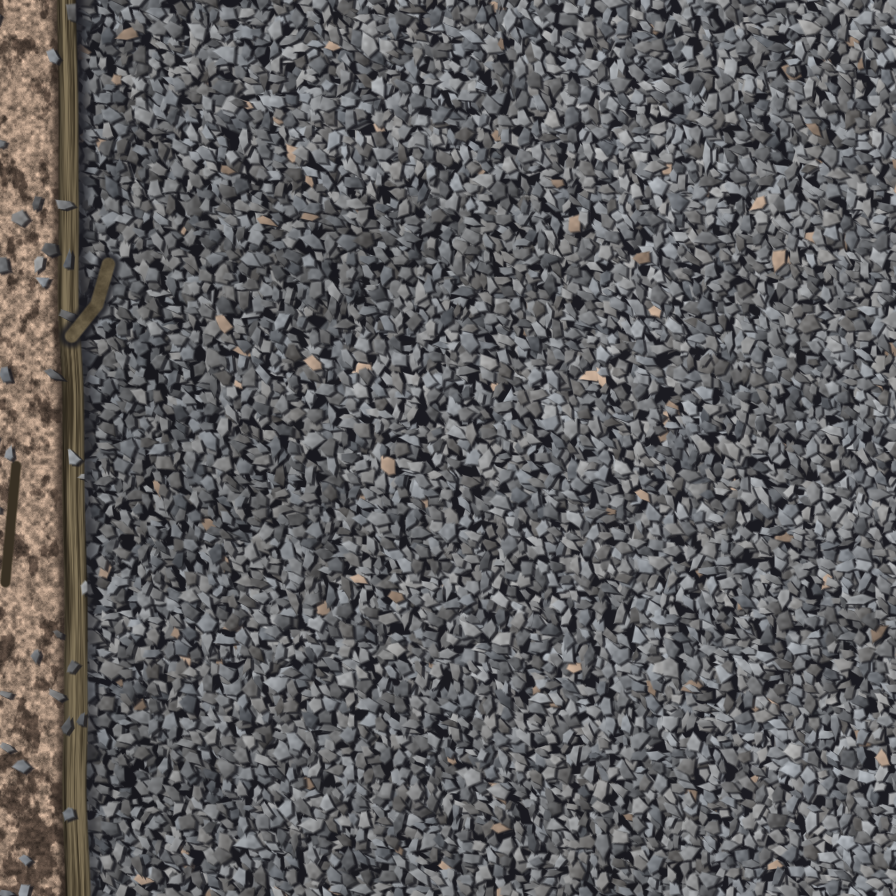
Reproduce this texture procedurally as a Shadertoy shader.

```glsl
// Crushed grey slate gravel beside a weathered timber edge and a strip of sandy soil.
const vec3 SHADOW = vec3(0.10, 0.10, 0.122);
const vec3 SLATE_DARK = vec3(0.285, 0.287, 0.295);
const vec3 SLATE_LIGHT = vec3(0.675, 0.685, 0.695);
const vec3 WARM_STONE = vec3(0.70, 0.59, 0.50);
const vec3 SAND = vec3(0.63, 0.54, 0.47);
const vec3 SOIL = vec3(0.27, 0.22, 0.19);
const vec3 WOOD_DARK = vec3(0.22, 0.19, 0.14);
const vec3 WOOD_LIGHT = vec3(0.50, 0.45, 0.35);
const vec2 SUN = vec2(-0.88, 0.47);   // direction towards the sun
const float STONE_CELLS = 52.0;       // stones across the canvas
const float STONE_SOFTNESS = 0.095;   // edge blur in cells
const float LEAN = -0.95;             // favoured direction of the long axis
const float LEAN_SPREAD = 2.3;
const float WARM_SHARE = 0.014;
const float SHADE_DEPTH = 0.80;

float hash(vec2 p) {
    vec3 q = fract(p.xyx * 0.1031);
    q += dot(q, q.yzx + 33.33);
    return fract((q.x + q.y) * q.z);
}

float noise(vec2 p) {
    vec2 i = floor(p), f = fract(p);
    f = f * f * (3.0 - 2.0 * f);
    return mix(mix(hash(i), hash(i + vec2(1, 0)), f.x),
               mix(hash(i + vec2(0, 1)), hash(i + 1.0), f.x), f.y);
}

float fbm(vec2 p) {
    float sum = 0.0, amp = 0.5;
    for (int i = 0; i < 4; i++, amp *= 0.5) {
        sum += amp * noise(p);
        p = p * 2.03 + 17.0;
    }
    return sum / 0.9375;
}

// Angular chip: an irregular five-sided polygon stretched along its long axis
float chip(vec2 p, vec2 id) {
    float angle = LEAN + LEAN_SPREAD * (hash(id + 3.1) - 0.5);
    float c = cos(angle), s = sin(angle);
    p = vec2(c * p.x + s * p.y, c * p.y - s * p.x);
    p.y *= mix(1.15, 2.1, hash(id + 5.7));
    float size = mix(0.33, 0.57, hash(id + 9.3)), d = -1.0;
    for (float k = 1.0; k < 5.5; k++) {
        float a = 1.2566 * (k + 0.75 * hash(id + 11.9 * k));
        float side = size * mix(0.72, 1.08, hash(id + 7.3 * (k + 1.0)));
        d = max(d, dot(p, vec2(cos(a), sin(a))) - side);
    }
    return d;
}

// Paints one layer of scattered chips with their shadows
vec3 paintChips(vec3 col, vec2 uv, float cells, float seed, float density, float reach) {
    vec2 p = uv * cells + seed * 0.37;
    float grain = noise(p * 4.0 + seed) - 0.5;
    for (int n = 0; n < 9; n++) {
        vec2 c = floor(p) + vec2(n % 3 - 1, n / 3 - 1);
        vec2 id = c + seed * 31.0;
        if (hash(id + 0.7) > density) continue;
        vec2 q = p - c - 0.5 - 0.7 * (vec2(hash(id + 1.3), hash(id + 2.9)) - 0.5);
        if (dot(q, q) > 1.5) continue;
        float shade = smoothstep(0.11, -0.09, chip(q + SUN * reach, id));
        col = mix(col, SHADOW, SHADE_DEPTH * shade);

        float d = chip(q, id), facing = dot(q, SUN);
        float tone = 0.10 + 0.74 * hash(id + 13.7) + 0.35 * facing + 0.28 * grain;
        vec3 stone = mix(SLATE_DARK, SLATE_LIGHT, tone);
        stone += 0.025 * (hash(id + 17.1) - 0.5) * vec3(1.0, 0.1, -1.0);
        float warm = step(1.0 - WARM_SHARE, hash(id + 19.3));
        stone = mix(stone, WARM_STONE * (0.7 + 0.5 * tone), warm * 0.8);
        stone *= 1.0 - 0.22 * smoothstep(-0.14, 0.0, d) * smoothstep(0.05, -0.05, facing);
        col = mix(col, stone, smoothstep(STONE_SOFTNESS, -STONE_SOFTNESS, d));
    }
    return col;
}

float segment(vec2 p, vec2 a, vec2 b) {
    vec2 ab = b - a;
    return length(p - a - ab * clamp(dot(p - a, ab) / dot(ab, ab), 0.0, 1.0));
}

vec3 paintSand(vec2 uv) {
    float grain = fbm(uv * 190.0);
    float clumps = fbm(uv * vec2(80, 60) + 8.0) + 0.25 * smoothstep(0.25, 0.0, uv.y);
    vec3 col = mix(SAND * (0.4 + 1.15 * grain), SOIL * (0.4 + grain), 0.8 * smoothstep(0.52, 0.72, clumps));
    float stick = segment(uv, vec2(0.006, 0.35), vec2(0.018, 0.48));
    return mix(col, WOOD_DARK, smoothstep(0.007, 0.004, stick));
}

vec3 paintWood(vec2 uv, float across) {
    float fibre = fbm(vec2(across * 9.0, uv.y * 9.0));
    vec3 col = mix(WOOD_DARK, WOOD_LIGHT, smoothstep(0.2, 0.8, fibre));
    return col * (0.55 + 0.45 * smoothstep(0.0, 0.35, across) * smoothstep(1.1, 0.75, across));
}

void mainImage(out vec4 fragColor, in vec2 fragCoord) {
    vec2 uv = fragCoord / iResolution.y;

    // Gravel bed, more deeply shaded towards the lower left
    float brightness = smoothstep(0.1, 1.3, uv.x + 0.35 * uv.y);
    vec3 col = SHADOW;
    for (float k = 0.0; k < 3.5; k++)
        col = paintChips(col, uv, STONE_CELLS, k * 5.0 + 2.0, 0.94, mix(0.22, 0.13, brightness));
    col *= mix(0.92, 1.05, brightness) * (0.93 + 0.14 * noise(uv * 7.0));

    // Timber edge, its shadow and the sand behind it
    float wobble = 0.006 * (noise(vec2(uv.y * 9.0, 4.0)) - 0.5);
    float left = 0.073 - 0.010 * uv.y + wobble, right = 0.101 - 0.017 * uv.y + wobble;
    col = mix(col, SHADOW, smoothstep(0.018, 0.002, uv.x - right) * (0.45 + 0.4 * uv.y));
    vec3 border = mix(paintSand(uv), SOIL * 0.6, 0.7 * smoothstep(0.012, 0.0, left - uv.x));
    vec3 wood = paintWood(uv, (uv.x - left) / (right - left));
    border = mix(border, wood, smoothstep(-0.0015, 0.0015, uv.x - left));
    border = paintChips(border, uv, 56.0, 41.0, 0.10, 0.22);
    col = mix(col, border, smoothstep(0.0015, -0.0015, uv.x - right));

    // Side branch curling off the timber
    vec2 bend = vec2(0.108, 0.66);
    float curl = min(segment(uv, vec2(0.08, 0.625), bend), segment(uv, bend, vec2(0.121, 0.705)));
    col = mix(col, SHADOW, 0.8 * smoothstep(0.017, 0.009, curl));
    col = mix(col, mix(WOOD_DARK, WOOD_LIGHT, fbm(uv * 90.0)), smoothstep(0.009, 0.006, curl));
    fragColor = vec4(clamp(col, 0.0, 1.0), 1.0);
}
```
